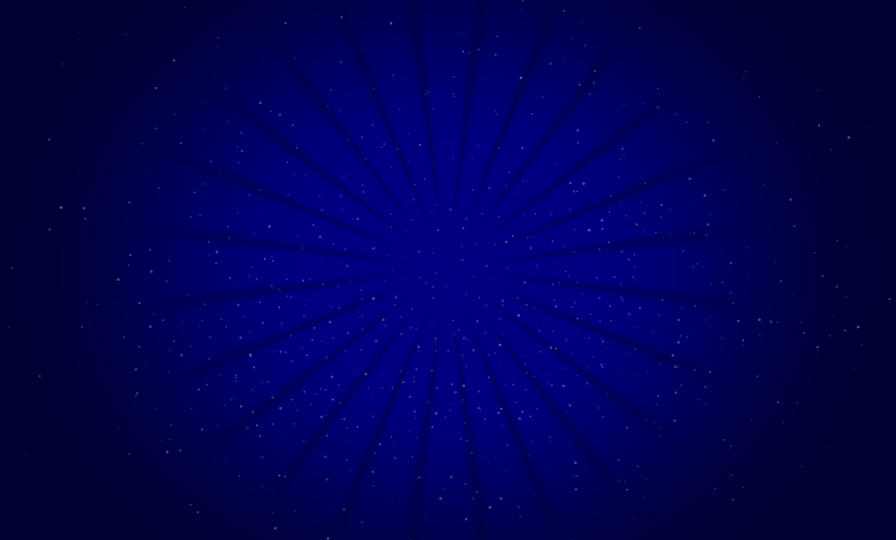
Give the GLSL for this background, as a WebGL 1 fragment shader.

```glsl
precision highp float;

uniform vec2 u_resolution;

const float TAU = 6.2831853;
const float SPOKE_COUNT = 24.0;
const vec2 BURST_CENTER = vec2(0.499, 0.504);
const vec3 GLOW_BLUE = vec3(0.0, 0.0, 0.505);
const vec3 EDGE_NAVY = vec3(0.0, 0.0, 0.20);
const vec3 STAR_TINT = vec3(0.62, 0.65, 0.90);

float hash(vec2 cell, float seed) {
    vec3 q = fract(vec3(cell.xyx + seed) * vec3(0.1031, 0.1030, 0.0973));
    q += dot(q, q.yzx + 33.33);
    return fract((q.x + q.y) * q.z);
}

// Wide elliptical glow falling to navy
vec3 glow(float radius) {
    return mix(GLOW_BLUE, EDGE_NAVY, smoothstep(0.20, 0.70, radius));
}

// Narrow dark wedges between the broad rays
float spokeShade(vec2 p, float count) {
    float turn = atan(p.y, p.x) / TAU * count;
    float offset = abs(fract(turn) - 0.5);
    float wedge = 1.0 - smoothstep(0.0, 0.18, offset);
    float r = length(p);
    float reach = smoothstep(0.02, 0.22, r) * (1.0 - smoothstep(0.36, 0.62, r));
    return wedge * reach;
}

// Stars gather in a broad band just below the centre
float starDensity(vec2 p) {
    float height = p.y + 0.14;
    float band = 0.32 + 0.68 * exp(-14.0 * height * height);
    float spread = 1.0 - smoothstep(0.30, 0.90, length(p * vec2(1.0, 1.2)));
    return 0.015 + 0.76 * band * spread;
}

// One jittered star per occupied grid cell
float starLayer(vec2 p, float cells, float seed, float pixel) {
    vec2 grid = p * cells;
    vec2 cell = floor(grid) + 100.0;
    vec2 jitter = vec2(hash(cell, seed), hash(cell, seed + 17.0));
    vec2 spot = 0.1 + 0.8 * jitter;
    vec2 place = (cell - 100.0 + spot) / cells;
    float present = step(hash(cell, seed + 31.0), starDensity(place));
    float size = hash(cell, seed + 47.0);
    float radius = mix(0.0011, 0.0026, size * size);
    float disc = clamp((radius - length(p - place)) / pixel + 0.5, 0.0, 1.0);
    float brightness = mix(0.14, 0.52, hash(cell, seed + 59.0));
    return present * disc * brightness;
}

void main() {
    float pixel = 1.0 / u_resolution.y;
    vec2 p = (gl_FragCoord.xy - BURST_CENTER * u_resolution) * pixel;

    vec3 color = glow(length(p * vec2(0.85, 1.0)));
    color *= 1.0 - 0.22 * spokeShade(p, SPOKE_COUNT);

    float stars = max(starLayer(p, 24.0, 3.0, pixel),
                      starLayer(p + 0.013, 31.0, 71.0, pixel));
    color = mix(color, STAR_TINT, stars);

    gl_FragColor = vec4(color, 1.0);
}
```
